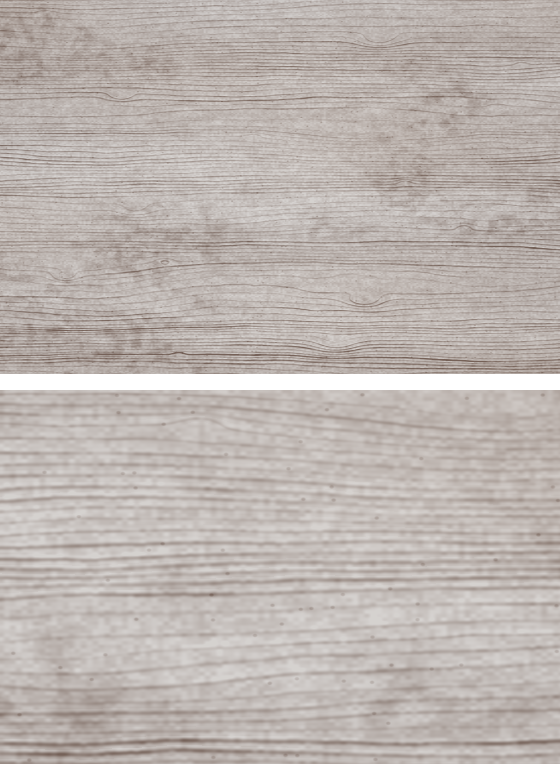
Top, the full canvas; bottom, a detail of the centre.
This texture is drawn by a Shadertoy shader. Its source:

```glsl
// Pale whitewashed wood: fine horizontal grain grooves, small knots and faint stains.
#define RINGS 84.0          // grain lines per canvas height
#define WARP 0.075          // slow bending of the grain
#define KNOTS 14            // number of knots
#define GROOVE_WIDTH 0.0017 // groove half width, in canvas heights
#define GROOVE_DEPTH 1.08   // darkness of the grooves
#define SPECKLE 0.42        // strength of the fine surface grain
#define STAIN 0.55          // strength of the blotches
#define BASE_TONE 0.81      // tone of the bare wood
#define DARK_WOOD vec3(0.620, 0.570, 0.545)
#define PALE_WOOD vec3(0.800, 0.780, 0.768)

float hash(vec2 cell) {
    uvec2 u = uvec2(ivec2(cell)) * uvec2(1597334673u, 3812015801u);
    uint n = (u.x ^ u.y) * 1597334673u;
    n = (n ^ (n >> 15)) * 2246822519u;
    return float((n ^ (n >> 13)) >> 8) / 16777216.0;
}

float noise(vec2 p) {
    vec2 i = floor(p), f = fract(p);
    f = f * f * (3.0 - 2.0 * f);
    float low = mix(hash(i), hash(i + vec2(1, 0)), f.x);
    float high = mix(hash(i + vec2(0, 1)), hash(i + vec2(1, 1)), f.x);
    return mix(low, high, f.y);
}

// Noise centred on zero
float wave(vec2 p) { return noise(p) - 0.5; }

float fbm(vec2 p) {
    return 0.55 * noise(p) + 0.3 * noise(p * 2.1 + 17.0) + 0.15 * noise(p * 4.3 + 41.0);
}

// Growth ring coordinate: each whole number is one grain line
float ringField(vec2 p, float aspect) {
    float v = p.y + WARP * wave(p * vec2(0.9, 6.5));
    v += 0.028 * wave(p * vec2(2.8, 17.0) + 7.3);
    v += 0.005 * wave(p * vec2(11.0, 38.0) + 31.7);
    v += 0.0013 * wave(p * vec2(38.0, 80.0) + 53.1);

    // Knots push the rings into small closed ovals
    for (int k = 0; k < KNOTS; k++) {
        float id = float(k);
        float h = hash(vec2(id, 203.0));
        vec2 centre = vec2(aspect * hash(vec2(id, 201.0)),
                           (id + hash(vec2(id, 202.0))) / float(KNOTS));
        float size = mix(0.007, 0.026, h * h);
        vec2 d = (p - centre) / (size * vec2(2.5, 1.0));
        v += (h > 0.5 ? 1.25 : -1.25) * size * exp(-dot(d, d));
    }
    // Uneven spacing of the rings
    return v * RINGS + 3.0 * noise(vec2(v * 9.0, 3.5)) + 1.5 * noise(vec2(v * 26.0, 8.5));
}

// Dark grooves with a lit lip beside each one
float grooves(vec2 p, float aspect, float pixel) {
    const float e = 0.0012;
    float ring = ringField(p, aspect);
    vec2 slope = vec2(ringField(p + vec2(e, 0), aspect),
                      ringField(p + vec2(0, e), aspect)) - ring;
    float density = length(slope) / e;
    float id = floor(ring);
    float d = (ring - id - 0.5) / max(density, 25.0);

    float h = hash(vec2(id, 77.0));
    float weight = 0.4 + 0.55 * h + 0.45 * step(0.92, h);
    weight *= 0.4 + 0.9 * noise(vec2(p.x * 5.0, id * 3.7));
    weight *= 0.7 + 0.6 * noise(p * vec2(45.0, 90.0));
    weight *= mix(0.45, 1.0, smoothstep(25.0, 80.0, density));
    weight *= mix(0.65, 1.2, smoothstep(0.25, 0.7, noise(p * vec2(1.1, 8.0) + 90.0)));

    float width = max(GROOVE_WIDTH * (0.8 + 0.5 * h), 0.6 * pixel);
    float dark = exp(-d * d / (width * width));
    float lip = (d - 0.0034) / 0.0018;
    return weight * (0.2 * exp(-lip * lip) - GROOVE_DEPTH * dark);
}

// Blotches made of small dark dabs, gathered in patches
float stains(vec2 p) {
    float patches = smoothstep(0.52, 0.78, fbm(p * vec2(2.6, 4.5) + 12.0));
    float dabs = smoothstep(0.42, 0.75, fbm(p * vec2(38.0, 55.0) + 5.0));
    return patches * (0.2 + 0.8 * dabs);
}

// Scattered pores, one at most in each grid cell
float pores(vec2 p, float pixel) {
    vec2 g = p * 75.0, cell = floor(g);
    vec2 spot = 0.25 + 0.5 * vec2(hash(cell + 301.0), hash(cell + 402.0));
    float r = length((g - cell - spot) * vec2(0.75, 1.0));
    float present = step(0.93, hash(cell + 503.0));
    return present * (1.0 - smoothstep(0.04, 0.13 + 75.0 * pixel * 0.5, r));
}

void mainImage(out vec4 fragColor, in vec2 fragCoord) {
    float pixel = 1.0 / iResolution.y;
    vec2 p = fragCoord * pixel;
    float aspect = iResolution.x * pixel;

    float tone = BASE_TONE + grooves(p, aspect, pixel);

    // Broad bands, fibres and fine speckle
    tone += 0.32 * wave(p * vec2(1.6, 9.0) + 60.0);
    tone += 0.25 * wave(p * vec2(14.0, 120.0) + 25.0);
    tone += SPECKLE * wave(p * vec2(190.0, 290.0));
    tone += 0.2 * wave(p * vec2(60.0, 75.0) + 11.0);
    tone -= STAIN * stains(p) + 0.5 * pores(p, pixel);

    // Gentle shading towards the edges
    vec2 edge = fragCoord / iResolution.xy - vec2(0.46, 0.5);
    tone += 0.07 - 0.55 * dot(edge, edge);

    vec3 colour = mix(DARK_WOOD, PALE_WOOD, clamp(tone, -0.9, 1.2));
    colour += vec3(0.008, 0.0, -0.008) * wave(p * vec2(2.0, 5.0) + 70.0);
    fragColor = vec4(colour, 1.0);
}
```
